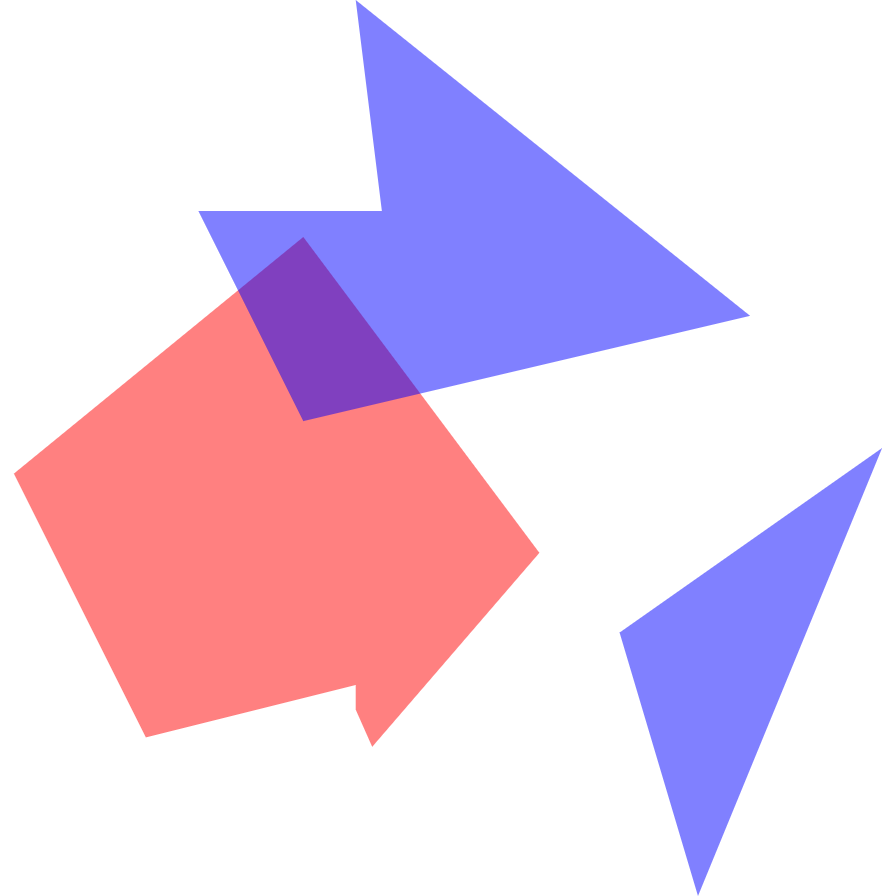
This background is drawn by a Shadertoy shader. Its source:

```glsl
// Draws translucent red and blue polygons overlapping on a white ground.

const vec3 PAPER = vec3(1.0);
const vec3 RED = vec3(1.0, 0.0, 0.0);
const vec3 BLUE = vec3(0.0, 0.0, 1.0);
const float OPACITY = 0.5;

// Corners of all polygons, stored one outline after another
const int RED_START = 0, RED_COUNT = 7;
const int ARROW_START = 7, ARROW_COUNT = 5;
const int SHARD_START = 12, SHARD_COUNT = 3;
const vec2 CORNERS[15] = vec2[15](
    // red notched pentagon
    vec2(0.3385, 0.7355), vec2(0.6020, 0.3830), vec2(0.4154, 0.1665),
    vec2(0.3970, 0.2080), vec2(0.3970, 0.2355), vec2(0.1628, 0.1770),
    vec2(0.0155, 0.4714),
    // blue arrow
    vec2(0.3970, 1.0000), vec2(0.8372, 0.6475), vec2(0.3385, 0.5300),
    vec2(0.2214, 0.7645), vec2(0.4262, 0.7645),
    // blue shard
    vec2(0.9845, 0.5000), vec2(0.7790, 0.0000), vec2(0.6915, 0.2940)
);

// Signed distance to a polygon, negative inside
float polygonDistance(vec2 p, int start, int count) {
    float nearest = 1e6;
    float side = 1.0;
    for (int i = 0; i < count; i++) {
        vec2 a = CORNERS[start + i];
        vec2 b = CORNERS[start + (i + 1) % count];
        vec2 edge = b - a;
        vec2 toPoint = p - a;
        float along = clamp(dot(toPoint, edge) / dot(edge, edge), 0.0, 1.0);
        nearest = min(nearest, length(toPoint - edge * along));

        // Flip the side at each edge crossed by a ray to the right
        if ((a.y > p.y) != (b.y > p.y)) {
            float crossingX = a.x + edge.x * (p.y - a.y) / edge.y;
            if (p.x < crossingX) side = -side;
        }
    }
    return side * nearest;
}

// Coverage with an edge one pixel wide
float coverage(float dist, float pixel) {
    return clamp(0.5 - dist / pixel, 0.0, 1.0);
}

void mainImage(out vec4 fragColor, in vec2 fragCoord) {
    // Centred unit square that fits the canvas
    float pixel = 1.0 / min(iResolution.x, iResolution.y);
    vec2 p = (fragCoord - 0.5 * iResolution.xy) * pixel + 0.5;

    float red = coverage(polygonDistance(p, RED_START, RED_COUNT), pixel);
    float arrow = coverage(polygonDistance(p, ARROW_START, ARROW_COUNT), pixel);
    float shard = coverage(polygonDistance(p, SHARD_START, SHARD_COUNT), pixel);

    // Layers from back to front
    vec3 color = mix(PAPER, RED, OPACITY * red);
    color = mix(color, BLUE, OPACITY * max(arrow, shard));
    fragColor = vec4(color, 1.0);
}
```
